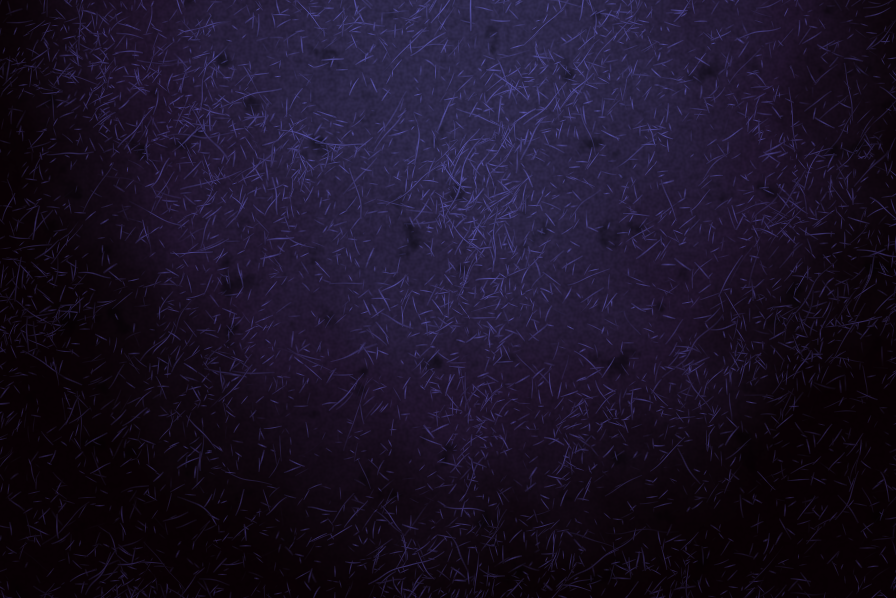
A WebGL 1 fragment shader for this texture:

```glsl
precision highp float;
// Dark violet scuffed surface: a soft glow from above, covered in clustered fine scratches.

uniform vec2 u_resolution;

#define DARK vec3(0.030, 0.004, 0.014)
#define PLUM vec3(0.118, 0.072, 0.158)
#define SLATE vec3(0.178, 0.160, 0.290)
#define SCRATCH_DIM vec3(0.190, 0.150, 0.350)
#define SCRATCH_LIT vec3(0.380, 0.370, 0.750)
#define GLOW_CENTRE vec2(0.52, 0.95)
#define GLOW_RADIUS vec2(0.56, 1.02)
#define LEAN 0.90           // main scratch direction, radians
#define HALF_WIDTH 0.0010   // scratch half width, in canvas heights
#define COARSEST 11.0       // cells per canvas height in the first layer
#define DENSITY 0.17
#define GRAIN 0.16

float hash(vec2 p) {
  vec3 q = fract(vec3(p.xyx) * 0.1031);
  q += dot(q, q.yzx + 33.33);
  return fract((q.x + q.y) * q.z);
}

vec2 hash2(vec2 p) {
  return vec2(hash(p), hash(p + 57.3));
}

vec2 gradient(vec2 cell) {
  float a = 6.2832 * hash(cell + 11.7);
  return vec2(cos(a), sin(a));
}

float gradientNoise(vec2 p) {
  vec2 i = floor(p), f = fract(p);
  vec2 u = f * f * f * (f * (f * 6.0 - 15.0) + 10.0);
  vec2 e = vec2(1.0, 0.0);
  float low = mix(dot(gradient(i), f), dot(gradient(i + e), f - e), u.x);
  float high = mix(dot(gradient(i + e.yx), f - e.yx),
                   dot(gradient(i + e.xx), f - e.xx), u.x);
  return mix(low, high, u.y);
}

float fbm(vec2 p) {
  float sum = 0.0, amp = 1.0;
  for (int i = 0; i < 4; i++) {
    sum += amp * gradientNoise(p);
    p = p * 2.03 + 17.1;
    amp *= 0.5;
  }
  return sum;
}

// Share of scratches present: loose patches plus narrow wandering veins.
float scratchMask(vec2 p) {
  float c = cos(LEAN), s = sin(LEAN);
  vec2 along = vec2(c * p.x + s * p.y, c * p.y - s * p.x);
  float patches = smoothstep(-0.25, 0.55, fbm(p * 3.1 + 40.0));
  float vein = abs(fbm(along * vec2(2.2, 3.3) + 5.0));
  float crossVein = abs(fbm(p * 2.6 + 71.0));
  float veins = 1.0 - smoothstep(0.0, 0.11, min(vein, crossVein * 1.4));
  return DENSITY + 0.32 * patches + 0.48 * veins * (0.35 + patches);
}

// One randomly placed, tapered segment per cell.
float scratchLayer(vec2 p, float scale, float disorder, float mask, float pixel) {
  vec2 g = p * scale, base = floor(g);
  float cover = 0.0;
  for (int y = -1; y <= 1; y++) {
    for (int x = -1; x <= 1; x++) {
      vec2 cell = base + vec2(float(x), float(y));
      vec2 centre = cell + 0.1 + 0.8 * hash2(cell);
      vec2 shape = hash2(cell + 131.0);
      float turn = 2.0 * hash(cell + 211.0) - 1.0;
      float angle = LEAN + 1.57 * mix(turn * turn * turn, turn, disorder);
      vec2 dir = vec2(cos(angle), sin(angle));
      float reach = mix(0.25, 0.9, shape.x * shape.x);
      vec2 d = g - centre;
      float t = clamp(dot(d, dir), -reach, reach);
      float dist = length(d - dir * t) / scale;
      float ink = clamp((HALF_WIDTH - dist) / pixel + 0.5, 0.0, 1.0);
      float taper = 1.0 - 0.6 * abs(t) / reach;
      float present = smoothstep(shape.y - 0.08, shape.y + 0.08, mask);
      float strength = 0.35 + 0.65 * hash(cell + 307.0);
      cover = max(cover, ink * taper * present * strength);
    }
  }
  return cover;
}

void main() {
  float pixel = 1.0 / u_resolution.y;
  vec2 uv = gl_FragCoord.xy / u_resolution;
  vec2 p = gl_FragCoord.xy * pixel;

  // Glow with mottled edges.
  float mottle = fbm(p * 5.0 + 23.0);
  float d = length((uv - GLOW_CENTRE) / GLOW_RADIUS) + 0.09 * mottle;
  float light = 1.0 - smoothstep(0.1, 1.0, d);
  vec3 color = mix(DARK, PLUM, clamp(light / 0.35, 0.0, 1.0));
  color = mix(color, SLATE, clamp((light - 0.35) / 0.65, 0.0, 1.0));

  // Fine grain and small dark stains.
  color *= 1.0 + GRAIN * (gradientNoise(p * 190.0) + gradientNoise(p * 83.0));
  color *= 1.0 - 0.4 * smoothstep(0.3, 0.75, fbm(p * 14.0 + 90.0));

  // Scratches, from long and aligned to short and tangled.
  float mask = scratchMask(p);
  vec2 bend = vec2(gradientNoise(p * 16.0), gradientNoise(p * 16.0 + 61.0));
  vec2 bent = p + 0.012 * bend;
  float scratches = 0.0, scale = COARSEST;
  for (int i = 0; i < 6; i++) {
    float layer = float(i);
    float ink = scratchLayer(bent + 3.7 * layer, scale, 0.15 + 0.15 * layer, mask, pixel);
    scratches = max(scratches, ink);
    scale *= 1.45;
  }
  vec3 scratchColor = mix(SCRATCH_DIM, SCRATCH_LIT, sqrt(light));
  color = mix(color, scratchColor, 0.85 * scratches);
  gl_FragColor = vec4(color, 1.0);
}
```
